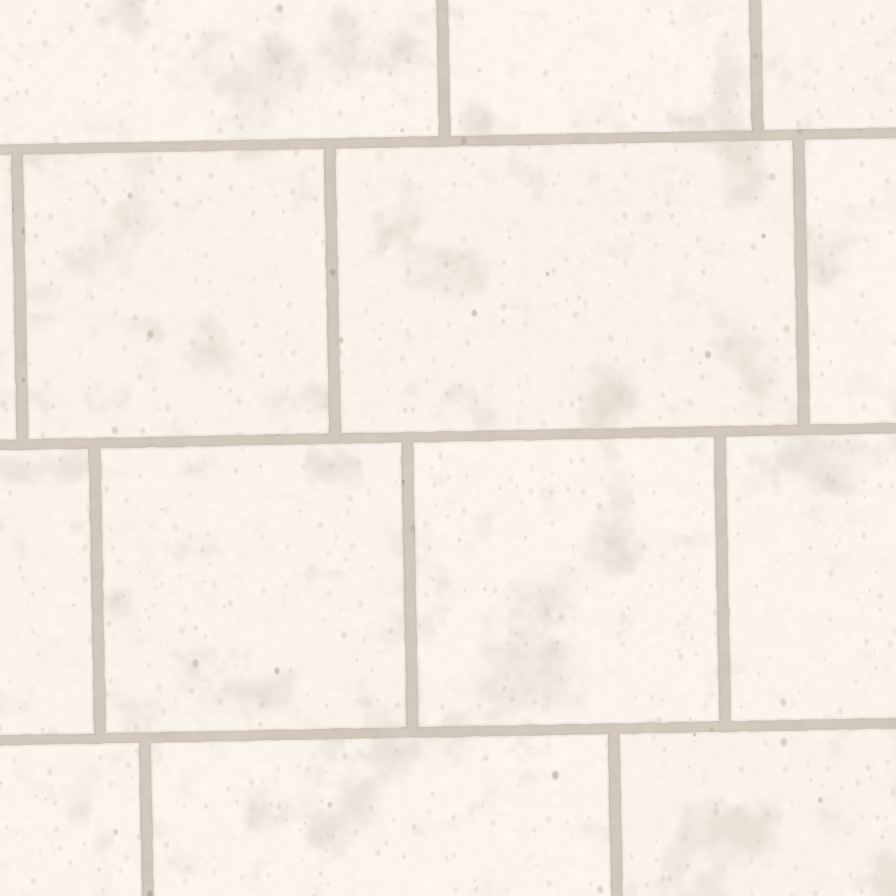
Give the GLSL for this texture, as a WebGL 1 fragment shader.

```glsl
precision highp float;
// Pale limestone wall: four slightly tilted courses of square and long blocks.
// Joints come from a modular spacing per course; value noise and
// scattered specks give the stone its grain, pits and faint stains.

uniform vec2 u_resolution;

#define TILT 0.019
#define COURSE_HEIGHT 0.3295
#define COURSE_BASE 0.1738
#define MODULE 0.1745
#define UPRIGHT_WIDTH 0.0135
#define BED_WIDTH 0.0118
#define STONE_COLOR vec3(0.984, 0.957, 0.924)
#define JOINT_COLOR vec3(0.825, 0.785, 0.735)
#define SPECK_COLOR vec3(0.70, 0.655, 0.59)
#define GRAIN 0.026
#define STAIN 0.22
#define TINT 0.010

float hash(vec2 p) {
  return fract(sin(dot(p, vec2(127.1, 311.7))) * 43758.5453);
}

float noise(vec2 p) {
  vec2 i = floor(p), f = fract(p);
  f = f * f * (3.0 - 2.0 * f);
  return mix(mix(hash(i), hash(i + vec2(1.0, 0.0)), f.x),
             mix(hash(i + vec2(0.0, 1.0)), hash(i + vec2(1.0, 1.0)), f.x), f.y);
}

float fbm(vec2 p) {
  float sum = 0.0, weight = 0.5;
  for (int i = 0; i < 4; i++) {
    sum += weight * noise(p);
    p = p * 2.03 + 17.3;
    weight *= 0.5;
  }
  return sum / 0.9375;
}

// Coverage of small round pits, one candidate per grid cell
float specks(vec2 p, float cells, float chance, float radius, float seed) {
  vec2 g = p * cells, home = floor(g);
  float cover = 0.0;
  for (int y = -1; y <= 1; y++) {
    for (int x = -1; x <= 1; x++) {
      vec2 cell = home + vec2(float(x), float(y));
      vec2 key = cell + seed;
      vec2 center = cell + vec2(hash(key + 3.1), hash(key + 8.7));
      float size = radius * cells * mix(0.5, 1.2, hash(key + 5.3));
      float present = step(hash(key), chance) * mix(0.4, 1.0, hash(key + 11.9));
      float d = length((g - center) * vec2(1.0, 0.8));
      cover = max(cover, present * (1.0 - smoothstep(0.3 * size, size, d)));
    }
  }
  return cover;
}

// Where the first square block of a course begins
float courseStart(float course) {
  float k = mod(course + 1.0, 4.0);
  return k < 0.5 ? -0.184 : k < 1.5 ? 0.115 : k < 2.5 ? 0.0348 : 0.5125;
}

void main() {
  vec2 uv = gl_FragCoord.xy / u_resolution;
  float px = 1.0 / min(u_resolution.x, u_resolution.y);
  vec2 wall = uv + TILT * vec2(uv.y, -uv.x);

  // Blocks: a square of two modules, then a block of two or three
  float level = (wall.y - COURSE_BASE) / COURSE_HEIGHT;
  float course = floor(level);
  float period = mod(course, 4.0) < 0.5 ? 4.0 : 5.0;
  float along = (wall.x - courseStart(course)) / MODULE;
  float c = mod(along, period);
  vec2 block = vec2(floor(along / period) * 2.0 + step(2.0, c), course);

  // Signed offsets from the nearest upright and bed joint centers
  float upright = c < 1.0 ? c : (c < 0.5 * (period + 2.0) ? c - 2.0 : c - period);
  upright *= MODULE;
  float bed = (level - floor(level + 0.5)) * COURSE_HEIGHT;
  float wobble = (noise(wall * 90.0) - 0.5) * 0.0012;
  float edge = min(abs(upright) - 0.5 * UPRIGHT_WIDTH,
                   abs(bed) - 0.5 * BED_WIDTH) + wobble;

  // Stone: tint per block, fine grain and broad stains
  float grain = 0.6 * noise(wall * 125.0) + 0.4 * noise(wall * 240.0 + 31.0) - 0.5;
  vec3 stone = STONE_COLOR + TINT * (hash(block + 0.37) - 0.5) * vec3(0.3, 1.0, 1.6);
  stone += GRAIN * grain * vec3(0.8, 1.0, 1.15);
  float stain = smoothstep(0.60, 0.85, fbm(wall * 13.0 + 4.0));
  stain += 0.5 * smoothstep(0.62, 0.85, fbm(wall * 34.0 + 9.0));
  stone = mix(stone, SPECK_COLOR, STAIN * stain);

  // Pits: many faint, a few dark
  float faint = specks(wall, 58.0, 0.24, 0.0042, 1.0);
  float dark = specks(wall, 17.0, 0.09, 0.0050, 40.0);
  stone = mix(stone, SPECK_COLOR, 0.24 * faint);
  stone = mix(stone, SPECK_COLOR, 0.65 * dark);
  stone = mix(stone, JOINT_COLOR, 0.30 * (1.0 - smoothstep(0.0, 0.0035, edge)));

  // Mortar: shaded rim, mottling and occasional dark grit
  float rim = smoothstep(-0.0035, 0.0, edge);
  float shade = upright < 0.0 && abs(upright) < UPRIGHT_WIDTH ? 1.0 : 0.5;
  vec3 mortar = JOINT_COLOR - 0.035 * rim * shade;
  mortar += 0.03 * (fbm(wall * 45.0) - 0.5) + 0.02 * grain;
  mortar = mix(mortar, SPECK_COLOR * 0.85, 0.6 * specks(wall, 30.0, 0.13, 0.0045, 70.0));

  float joint = 1.0 - smoothstep(-0.7 * px, 0.7 * px, edge);
  gl_FragColor = vec4(mix(stone, mortar, joint), 1.0);
}
```
